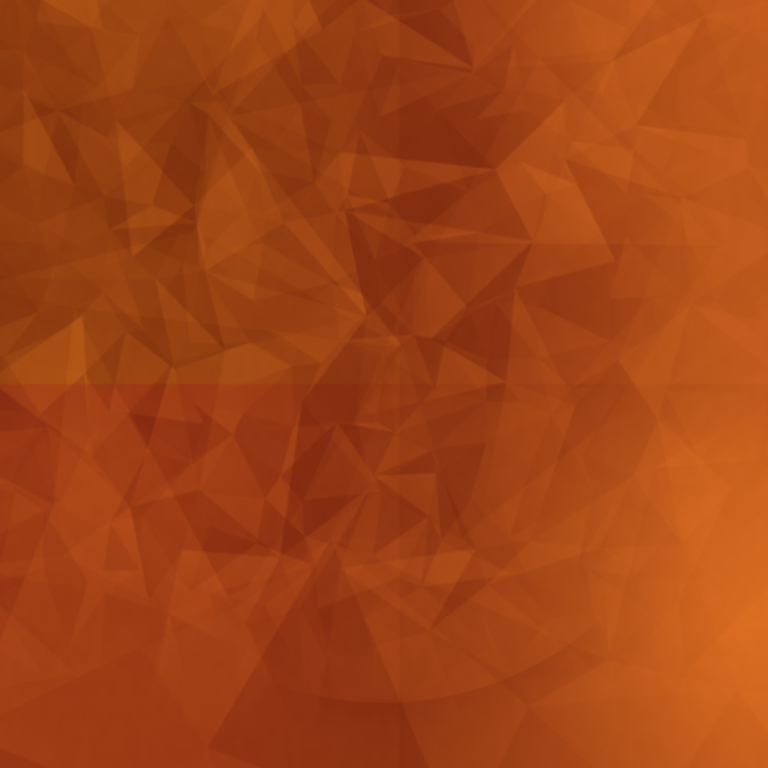
This background is drawn by a Shadertoy shader. Its source:

```glsl
#define FINE_CELLS 16.0
#define MEDIUM_CELLS 9.0
#define COARSE_CELLS 4.5
#define FINE_CONTRAST 0.24
#define MEDIUM_CONTRAST 0.25
#define COARSE_CONTRAST 0.15
#define SOFTNESS 0.0024
#define JITTER 0.9
#define SEAM vec2(0.52, 0.5)
#define DARK_RUST vec3(0.52, 0.18, 0.065)
#define BRIGHT_ORANGE vec3(0.88, 0.445, 0.135)

float hash(vec2 p, float seed) {
    vec3 q = fract(vec3(p.xyx + seed) * vec3(0.1031, 0.1030, 0.0973));
    q += dot(q, q.yzx + 33.33);
    return fract((q.x + q.y) * q.z);
}

float noise(vec2 p) {
    vec2 i = floor(p), f = fract(p);
    f = f * f * (3.0 - 2.0 * f);
    return mix(mix(hash(i, 2.0), hash(i + vec2(1, 0), 2.0), f.x),
               mix(hash(i + vec2(0, 1), 2.0), hash(i + vec2(1, 1), 2.0), f.x), f.y);
}

vec2 meshVertex(vec2 id, float seed) {
    return id + JITTER * (vec2(hash(id, seed), hash(id, seed + 17.3)) - 0.5);
}

// Distance to the line through a and b, positive on its left
float edgeDistance(vec2 p, vec2 a, vec2 b) {
    vec2 e = b - a, v = p - a;
    return (e.x * v.y - e.y * v.x) / max(length(e), 1e-4);
}

// x: weighted shade, y: weight of one softly edged triangle
vec2 facet(vec2 p, vec2 a, vec2 b, vec2 c, vec2 id, float seed, float blur) {
    float side = edgeDistance(c, a, b) < 0.0 ? -1.0 : 1.0;
    float d = min(edgeDistance(p, a, b) * side,
              min(edgeDistance(p, b, c) * side, edgeDistance(p, c, a) * side));
    float weight = smoothstep(-blur, blur, d);
    vec2 tilt = vec2(hash(id, seed + 5.1), hash(id, seed + 9.7)) - 0.5;
    float shade = hash(id, seed + 3.7) - 0.5 + 0.35 * dot(tilt, p - (a + b + c) / 3.0);
    return weight * vec2(shade, 1.0);
}

// Irregular triangle mesh, shade around zero
float facets(vec2 p, float cells, float angle, float seed) {
    float s = sin(angle), c = cos(angle);
    p = mat2(c, s, -s, c) * p * cells + 20.0;
    float blur = SOFTNESS * cells;
    vec2 sum = vec2(0.0);
    for (int y = -1; y <= 1; y++)
    for (int x = -1; x <= 1; x++) {
        vec2 id = floor(p) + vec2(x, y);
        vec2 v0 = meshVertex(id, seed), v1 = meshVertex(id + vec2(1, 0), seed);
        vec2 v2 = meshVertex(id + vec2(1, 1), seed), v3 = meshVertex(id + vec2(0, 1), seed);
        bool flip = hash(id, seed + 41.0) > 0.5;
        vec2 apex = flip ? v3 : v2, base = flip ? v1 : v0;
        sum += facet(p, v0, v1, apex, id, seed, blur);
        sum += facet(p, base, v2, v3, id, seed + 60.0, blur);
    }
    return sum.x / max(sum.y, 1e-3);
}

// Darkening that starts at an edge and fades away from it
float fold(float d, float reach) {
    return smoothstep(-0.002, 0.002, d) * exp(-max(d, 0.0) / reach);
}

void mainImage(out vec4 fragColor, in vec2 fragCoord) {
    vec2 p = fragCoord / iResolution.xy;

    // Broad light from the right with a glow near the lower edge
    vec2 g = (p - vec2(1.02, 0.22)) / vec2(0.24, 0.2);
    float light = 0.24 + 0.38 * smoothstep(0.52, 1.0, p.x) + 0.3 * exp(-dot(g, g));
    light += 0.06 * smoothstep(0.6, 1.0, p.y) * p.x;
    light += 0.1 * (noise(p * 5.0 + 3.0) - 0.5);

    // Small facets gather left of the middle, large ones fill the rest
    float gather = exp(-2.8 * dot(p - vec2(0.4, 0.6), p - vec2(0.4, 0.6)));
    gather *= smoothstep(0.05, 0.25, p.y);
    float calm = 1.0 - 0.6 * smoothstep(0.7, 1.0, p.x);
    light += calm * FINE_CONTRAST * gather * facets(p, FINE_CELLS, 0.4, 11.0);
    light += calm * MEDIUM_CONTRAST * smoothstep(0.0, 0.3, p.y)
           * facets(p, MEDIUM_CELLS, 1.1, 23.0);
    light += calm * COARSE_CONTRAST * (1.2 - 0.4 * p.y)
           * facets(p, COARSE_CELLS, 0.7, 37.0);

    // Straight seams and a curved crease
    light -= 0.06 * fold(p.x - SEAM.x, 0.07);
    light -= 0.06 * fold(SEAM.y - p.y, 0.07);
    float crease = fold(length(p - vec2(0.5, 0.505)) - 0.42, 0.05);
    light -= 0.12 * crease * smoothstep(0.3, 0.5, p.x)
           * smoothstep(0.82, 0.7, p.x) * smoothstep(0.3, 0.2, p.y);

    // Olive above the seam and red below it on the left
    vec3 color = mix(DARK_RUST, BRIGHT_ORANGE, clamp(light, 0.0, 1.0));
    float above = smoothstep(-0.002, 0.002, p.y - SEAM.y);
    vec3 tint = mix(vec3(0.008, -0.014, 0.0), vec3(-0.008, 0.018, -0.012), above);
    color += tint * smoothstep(0.65, 0.2, p.x);
    color += 0.008 * (noise(p * vec2(90.0, 60.0)) - 0.5);
    fragColor = vec4(color, 1.0);
}
```
